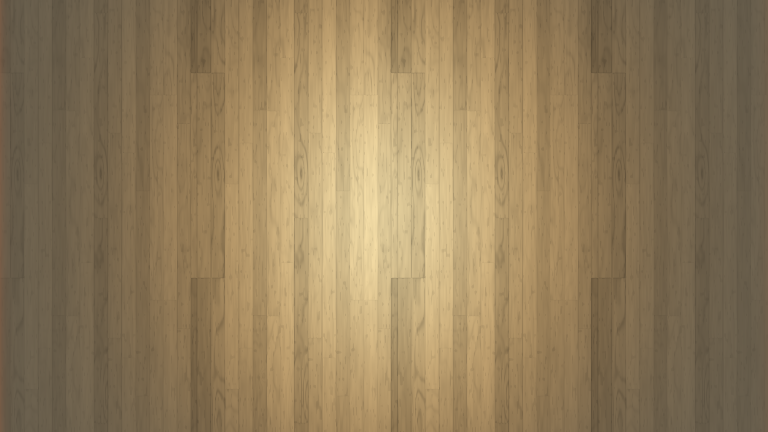
Reproduce this texture procedurally as a Shadertoy shader.

```glsl
#define PLANK 0.03218        // board width in canvas heights
#define TILE 14.42           // boards before the floor repeats
#define BOARD_LENGTH 14.75   // in board widths
#define GLOW_RADIUS 0.475    // in canvas heights
#define JOINT_DEPTH 0.10
#define RING_DEPTH 0.085
#define FIBRE_DEPTH 0.10
#define PORE_DEPTH 0.07

// Tone and joint height of each column in the repeating floor
const float TONE[15] = float[15](-0.03, -0.01, -0.04, 0.03, 0.03, -0.08, 0.02,
    0.04, -0.08, 0.00, 0.05, -0.05, 0.04, 0.06, -0.02);
const float JOINT[15] = float[15](-4.46, -4.46, -4.46, 2.3, -9.5, 7.6, -7.2,
    11.4, -0.14, 5.97, -10.2, 1.8, 8.7, 8.7, -8.1);

float hash(vec2 p) {
    vec3 q = fract(vec3(p.xyx) * 0.1031);
    q += dot(q, q.yzx + 33.33);
    return fract((q.x + q.y) * q.z);
}

float noise(vec2 p) {
    vec2 i = floor(p), f = fract(p);
    f = f * f * (3.0 - 2.0 * f);
    return mix(mix(hash(i), hash(i + vec2(1, 0)), f.x),
               mix(hash(i + vec2(0, 1)), hash(i + vec2(1, 1)), f.x), f.y);
}

// Thin contours of stretched noise, wrapped around an eye in some boards
float growthRings(vec2 q, float column, vec2 seed) {
    float field = 3.4 * noise(vec2(q.x * 1.5, q.y * 0.22) + seed);
    field += 0.35 * noise(vec2(q.x * 4.0, q.y * 1.3) + seed);
    float core = 0.0;
    if (column == 2.0 || column == 8.0) {
        float d = length(vec2(q.x - 0.5, (q.y - 3.05) * 0.2));
        field = mix(field, 4.5 * d + 0.15 * field, exp(-1.8 * d * d));
        core = 1.0 - smoothstep(0.04, 0.17, d);
    } else if (column == 5.0) {
        float d = length(vec2(q.x - 0.8, (q.y + 11.5) * 0.55));
        field = mix(field, 4.0 * d, exp(-10.0 * d * d));
        core = 1.0 - smoothstep(0.04, 0.2, d);
    }
    float wave = 0.5 + 0.5 * cos(6.2832 * field + 3.0);
    float broken = noise(vec2(q.x * 3.0, q.y * 0.8) + seed.yx);
    return pow(wave, 4.0) * mix(0.4, 1.3, broken) + core;
}

float fibres(vec2 q, vec2 seed) {
    float fine = noise(vec2(q.x * 9.0, q.y * 0.8) + seed);
    float broad = noise(vec2(q.x * 2.5, q.y * 0.2) + seed.yx);
    return 0.65 * fine + 0.35 * broad - 0.5;
}

float woodShade(vec2 p, float pixel) {
    // Column and board under this point
    float x = mod(p.x - 0.504, TILE);
    float column = floor(x + 0.532);
    float across = fract(x + 0.532);
    float along = (p.y - JOINT[int(column)]) / BOARD_LENGTH;
    float board = floor(along);
    vec2 id = vec2(column, board + 7.0);
    vec2 seed = 50.0 * vec2(hash(id), hash(id + 19.7));

    float shade = 0.04 + TONE[int(column)] + 0.06 * (hash(id + 5.3) - 0.5);
    if (column < 2.0 && board != 0.0) shade -= 0.10;

    // Grain
    vec2 q = vec2(across, p.y);
    float ringStrength = mix(0.2, 0.9, hash(id + 3.1));
    if (column == 2.0 || column == 8.0) ringStrength = 1.3;
    shade -= RING_DEPTH * ringStrength * growthRings(q, column, seed);
    shade += FIBRE_DEPTH * fibres(q, seed);
    float pores = noise(vec2(across * 9.0, p.y * 2.6) + seed.yx);
    shade -= PORE_DEPTH * smoothstep(0.74, 0.95, pores);

    // Fine joints, some nearly closed; board ends show mostly as a change of tone
    float side = min(min(across, 1.0 - across), min(x, TILE - x));
    float end = min(fract(along), 1.0 - fract(along)) * BOARD_LENGTH;
    float sideLine = 1.0 - smoothstep(0.0, 0.04 + 0.7 * pixel, side);
    float endLine = 1.0 - smoothstep(0.0, 0.03 + 0.7 * pixel, end);
    float nearest = floor(x + 0.532 + 0.5);
    float sideDepth = mix(0.15, 1.0, hash(vec2(nearest, 2.0)));
    sideDepth *= mix(0.6, 1.2, noise(vec2(nearest * 7.0, p.y * 0.35)));
    float endDepth = column < 3.0 ? 0.7 : 0.25;
    return shade - JOINT_DEPTH * max(sideLine * sideDepth, endLine * endDepth);
}

void mainImage(out vec4 fragColor, in vec2 fragCoord) {
    vec2 uv = (fragCoord - 0.5 * iResolution.xy) / iResolution.y;

    // Tall central glow fading into a brown haze
    float r = length((uv - vec2(0.0, 0.01)) * vec2(1.0, 0.75)) / GLOW_RADIUS;
    float light = exp(-r * r);
    vec3 color = vec3(0.385, 0.352, 0.29) + vec3(0.465, 0.22, -0.04) * light
               + vec3(0.0, 0.198, 0.33) * light * light;

    // Boards
    float shade = woodShade(uv / PLANK, 1.0 / (iResolution.y * PLANK));
    color *= 1.0 + shade * mix(0.6, 1.0, smoothstep(0.0, 0.3, light));

    // Warm fringe at the left and right borders
    float border = 0.5 * iResolution.x / iResolution.y - abs(uv.x);
    float fringe = exp(-border / 0.01) * (uv.x < 0.0 ? 0.6 : 0.25);
    color = mix(color, vec3(0.53, 0.37, 0.27), fringe);

    fragColor = vec4(color, 1.0);
}
```
